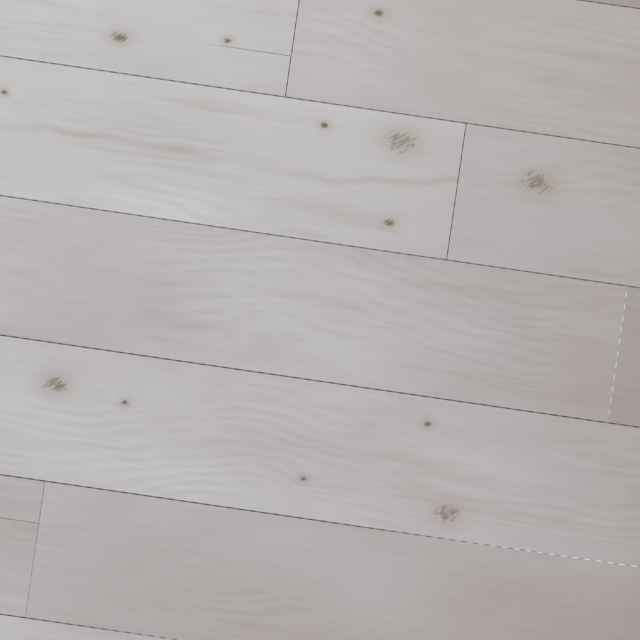
Reproduce this texture procedurally as a Shadertoy shader.

```glsl
// Pale wooden floor of long planks, tilted slightly and staggered by a fifth
// of their length per row. Each plank gets its own tone, warped grain and
// hashed knots; thin dark seams catch the light towards the lower right.
#define TILT 0.1435          // slope angle of the rows, radians
#define PLANK_H 0.21585      // plank width across the grain
#define PLANK_L 1.429        // plank length along the grain
#define ORIGIN vec2(0.034, 0.040)
#define SEAM_HALF 0.0010     // half width of the seams
#define DASH_PERIOD 0.0185   // broken pattern along the seams
#define KNOT_CELL 0.16       // spacing of possible knots
#define KNOT_DENSITY 0.42
#define GRAIN 0.06           // contrast of the growth rings
#define FIBRE 0.10           // contrast of the fine fibres
#define MOTTLE 0.60          // contrast of the broad patches

const vec3 PALE = vec3(0.769, 0.764, 0.777);
const vec3 DUSK = vec3(0.642, 0.606, 0.595);
const vec3 TAN = vec3(0.630, 0.580, 0.515);
const vec3 KNOT = vec3(0.420, 0.370, 0.325);
const vec3 SEAM = vec3(0.330, 0.305, 0.310);
const vec3 GLINT = vec3(0.850, 0.870, 0.900);

vec3 hash3(vec2 p) {
    vec3 q = fract(p.xyx * vec3(0.1031, 0.1030, 0.0973));
    q += dot(q, q.yxz + 33.33);
    return fract((q.xxy + q.yzz) * q.zyx);
}

float noise(vec2 p) {
    vec2 i = floor(p), f = fract(p);
    f = f * f * (3.0 - 2.0 * f);
    vec2 e = vec2(0.0, 1.0);
    return mix(mix(hash3(i).x, hash3(i + e.yx).x, f.x),
               mix(hash3(i + e).x, hash3(i + e.yy).x, f.x), f.y);
}

float fbm(vec2 p) {
    float sum = 0.0, amp = 0.5;
    for (int i = 0; i < 4; i++) {
        sum += amp * noise(p);
        p = p * 2.03 + 17.3;
        amp *= 0.5;
    }
    return sum;
}

// Knots of one plank row: x = dark core, y = tan halo, z = bulge in the grain
vec3 knots(vec2 p, float row) {
    vec3 result = vec3(0.0);
    float edge = noise(vec2(p.x + p.y, p.y - p.x) * vec2(90.0, 260.0)) - 0.5;
    for (int i = -1; i <= 1; i++) {
        for (int lane = 0; lane < 2; lane++) {
            vec2 id = vec2(floor(p.x / KNOT_CELL) + float(i), row * 2.0 + float(lane));
            vec3 h = hash3(id + 41.0);
            if (hash3(id + 97.0).y > KNOT_DENSITY) continue;
            vec2 center = vec2((id.x + mix(0.2, 0.8, h.x)) * KNOT_CELL,
                               (float(lane) + mix(0.25, 0.75, h.y)) * 0.5 * PLANK_H);
            float size = h.z * h.z * h.z;
            float radius = mix(0.0045, 0.015, size);
            float d = length((p - center) / vec2(1.45, 1.0)) / radius;
            float core = 1.0 - smoothstep(0.0, 1.2, d + edge * (0.5 + 1.2 * size));
            core *= mix(0.85, 0.35, size);
            result = max(result, vec3(core, 0.45 * exp(-0.3 * d * d), exp(-0.06 * d * d)));
        }
    }
    return result;
}

// Antialiased line coverage at distance d
float line(float d, float halfWidth, float pixel) {
    return clamp((halfWidth - d) / pixel + 0.5, 0.0, 1.0);
}

// Lays a broken seam over the wood; shine turns it from dark to bright
vec3 drawSeam(vec3 base, float cover, float along, float shine) {
    float dash = 0.5 + 0.5 * sin(6.2832 * along / DASH_PERIOD);
    vec3 tint = mix(mix(SEAM, vec3(0.60), shine), GLINT, shine * dash);
    return mix(base, tint, cover * (0.88 - 0.33 * dash * (1.0 - shine)));
}

void mainImage(out vec4 fragColor, in vec2 fragCoord) {
    float pixel = 1.0 / iResolution.y;
    vec2 uv = fragCoord * pixel;

    // Plank coordinates
    float c = cos(TILT), s = sin(TILT);
    vec2 q = vec2(uv.x * c - uv.y * s, uv.x * s + uv.y * c) - ORIGIN;
    float v = q.y / PLANK_H, row = floor(v);
    float along = q.x + row * PLANK_L / 5.0;
    float plank = floor(along / PLANK_L);
    vec2 p = vec2(along, fract(v) * PLANK_H);
    vec3 seed = hash3(vec2(row, plank) + 23.0);
    vec2 g = p + seed.xy * 30.0;

    // Two rows in five are clear, the others carry knots
    float clear = 1.0 - step(1.5, mod(row * 3.0, 5.0));
    vec3 knot = knots(p, row) * (1.0 - clear);

    // Tone: plank variation, light falling off to the lower right, grain
    float warp = fbm(g * vec2(2.6, 9.0));
    float ring = sin(g.y * 330.0 + warp * 44.0 + knot.z * 5.0);
    float mottle = fbm(g * vec2(3.0, 8.0) + 7.0) - 0.47;
    float corner = length(vec2(uv.x, 1.0 - uv.y) - vec2(0.3, 0.35));
    float shade = 0.03 + 0.22 * clear + 0.18 * step(0.5, plank) + 0.06 * (seed.z - 0.5);
    shade += 0.22 * uv.x + 0.10 * (1.0 - uv.y) + 0.48 * corner * corner;
    shade += MOTTLE * mottle;
    shade += GRAIN * ring * smoothstep(0.35, 0.8, noise(g * vec2(6.0, 14.0)));
    shade += FIBRE * (noise(g * vec2(22.0, 380.0)) - 0.5);
    vec3 color = mix(PALE, DUSK, shade);
    color += vec3(0.003, 0.002, -0.008) * smoothstep(0.5, 1.0, uv.y);

    // Tan streaks, with one wandering vein in every fifth row
    float streak = smoothstep(0.56, 0.78, fbm(g * vec2(4.0, 30.0) + 3.0));
    float veinY = 0.36 + 0.36 * fbm(vec2(along * 4.0, row));
    float vein = exp(-pow((fract(v) - veinY) / 0.025, 2.0)) * noise(g * vec2(12.0, 40.0));
    vein *= float(mod(row, 5.0) == 3.0 && plank == 0.0);
    color = mix(color, TAN, clamp(0.20 * streak + 0.40 * vein + knot.y, 0.0, 0.8));
    color = mix(color, KNOT, knot.x);

    // Fine split running up to the end of some planks
    float toEnd = (plank + 1.0) * PLANK_L - along;
    float split = line(abs(fract(v) - 0.69 + 0.0975 * row) * PLANK_H, 0.0008, pixel);
    split *= (1.0 - smoothstep(0.05, 0.16, toEnd)) * float(mod(row, 4.0) == 0.0);
    color = mix(color, KNOT, 0.4 * split);

    // End joints, then the long seams
    float joint = line(abs(along - PLANK_L * round(along / PLANK_L)), SEAM_HALF * 0.8, pixel);
    joint *= mix(0.35, 0.9, smoothstep(0.1, 0.5, uv.y));
    color = drawSeam(color, joint, q.y, smoothstep(0.75, 0.95, uv.x));
    float seamId = round(v);
    float seam = line(abs(v - seamId) * PLANK_H, SEAM_HALF, pixel);
    float shine = smoothstep(0.45, 0.95, uv.x + 0.45 * (1.0 - seamId));
    color = drawSeam(color, seam * mix(1.0, 0.8, step(2.5, seamId)), q.x, shine);

    fragColor = vec4(color, 1.0);
}
```
